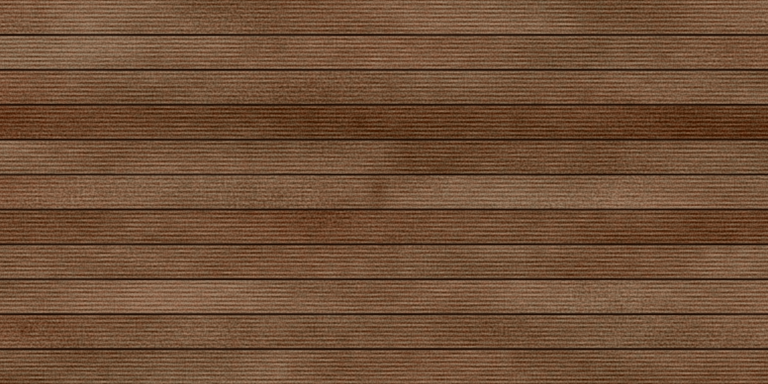
A WebGL 2 fragment shader for this texture:

```glsl
#version 300 es
precision highp float;
// Weathered brown decking: eleven horizontal ribbed boards with dark gaps.
uniform vec2 u_resolution;
out vec4 outColor;

// Overall lightness of each board, top to bottom
const float boardTone[11] = float[11](
  0.02, 0.13, 0.00, -0.25, 0.00, 0.13, -0.24, 0.00, 0.16, 0.04, -0.02);

vec2 hashGradient(vec2 cell) {
  vec3 q = fract(vec3(cell.xyx) * vec3(0.1031, 0.1030, 0.0973));
  q += dot(q, q.yzx + 33.33);
  float angle = 6.2832 * fract((q.x + q.y) * q.z);
  return vec2(cos(angle), sin(angle));
}

// Gradient noise, roughly -0.7 to 0.7
float noise(vec2 p) {
  vec2 i = floor(p), f = fract(p);
  vec2 u = f * f * f * (f * (f * 6.0 - 15.0) + 10.0);
  float a = dot(hashGradient(i), f);
  float b = dot(hashGradient(i + vec2(1, 0)), f - vec2(1, 0));
  float c = dot(hashGradient(i + vec2(0, 1)), f - vec2(0, 1));
  float d = dot(hashGradient(i + 1.0), f - 1.0);
  return mix(mix(a, b, u.x), mix(c, d, u.x), u.y);
}

// Soft round spot of the given size
float spot(vec2 p, vec2 size) {
  p /= size;
  return exp(-dot(p, p));
}

void main() {
  vec2 p = gl_FragCoord.xy / u_resolution.y;
  float rows = (1.0 - p.y) * 11.0;
  float row = clamp(floor(rows), 0.0, 10.0);
  float v = rows - row;
  float pixel = 11.0 / u_resolution.y;

  // Long stains, different on every board
  vec2 stainAt = vec2(p.x * 2.2 + row * 7.31, row * 5.37 + v * 0.6);
  float stain = noise(stainAt) + 0.4 * noise(stainAt * vec2(3.1, 2.0) + 40.0);
  float warmth = noise(stainAt * 0.8 + 90.0);
  float tone = 0.53 + boardTone[int(row)] + 0.42 * stain;

  // Butt joint in the middle of two boards, and a few weathered patches
  float fifth = float(row == 4.0), sixth = float(row == 5.0);
  float joint = smoothstep(-0.05, 0.05, p.x - 1.02);
  tone += fifth * mix(0.08, -0.20, joint * (1.0 - 0.7 * smoothstep(1.3, 1.9, p.x)));
  tone -= sixth * 0.30 * spot(vec2(p.x - 0.985, v - 0.45), vec2(0.022, 0.45));
  tone -= float(row == 7.0) * 0.20 * spot(vec2(p.x - 1.17, v - 0.5), vec2(0.08, 0.7));
  tone -= float(row == 3.0) * 0.12 * smoothstep(1.4, 1.8, p.x);

  // Eight ribs a board, worn on rough stretches, faded where finer than a pixel
  float rough = smoothstep(-0.1, 0.5, noise(stainAt * 1.3 + 15.0) + 0.25 * sixth + 0.2 * float(row == 9.0));
  float ribPhase = 3.14159 * 8.0 * pixel;
  float ribFade = max(sin(ribPhase) / ribPhase, 0.0) * step(ribPhase, 3.14159);
  float rib = -cos(6.28319 * 8.0 * v) * ribFade * (1.0 - 0.35 * rough);
  float ribDepth = 0.38 + 0.4 * noise(vec2(p.x * 16.0, rows * 5.0));
  tone += rib * ribDepth;

  // Fine streaks along the ribs, sharp grain, and flecks on rough stretches
  float streak = noise(vec2(p.x * 24.0, rows * 16.0 + 30.0));
  float grain = noise(vec2(p.x * 190.0, rows * 17.3 + 0.4));
  float fleck = noise(vec2(p.x * 130.0 + 20.0, rows * 15.0 + 60.0));
  tone += 0.28 * streak + 0.45 * grain + 0.45 * rough * fleck;

  vec3 color = mix(vec3(0.33, 0.20, 0.10), vec3(0.57, 0.44, 0.34), clamp(tone, -0.4, 1.25));

  // Reddish wood, strongest in the grooves and near the left end
  float reddish = 0.7 * warmth - 0.35 * rib + 0.5 * exp(-p.x * 5.0) * step(0.0, noise(vec2(row * 3.7, 8.3)));
  reddish += 0.3 * float(row == 3.0 || row == 6.0);
  reddish += 1.2 * noise(vec2(p.x * 40.0 + 70.0, rows * 13.0 + 9.0));
  color += vec3(0.025, -0.011, -0.014) * reddish;

  // Rounded edges shade into a gap of uneven depth between boards
  float edge = min(v, 1.0 - v);
  float outer = step(0.5, rows) * step(rows, 10.5);
  float seam = floor(rows + 0.5);
  float depth = 0.87 + 0.4 * noise(vec2(p.x * 5.0, seam * 3.7));
  color *= 1.0 - 0.22 * outer * (1.0 - smoothstep(0.02, 0.08, edge));
  float gap = outer * (1.0 - smoothstep(0.021 - 0.5 * pixel, 0.021 + 0.5 * pixel, edge));
  color = mix(color, vec3(0.12, 0.045, 0.01), clamp(depth, 0.0, 1.0) * gap);

  outColor = vec4(clamp(color, 0.0, 1.0), 1.0);
}
```
